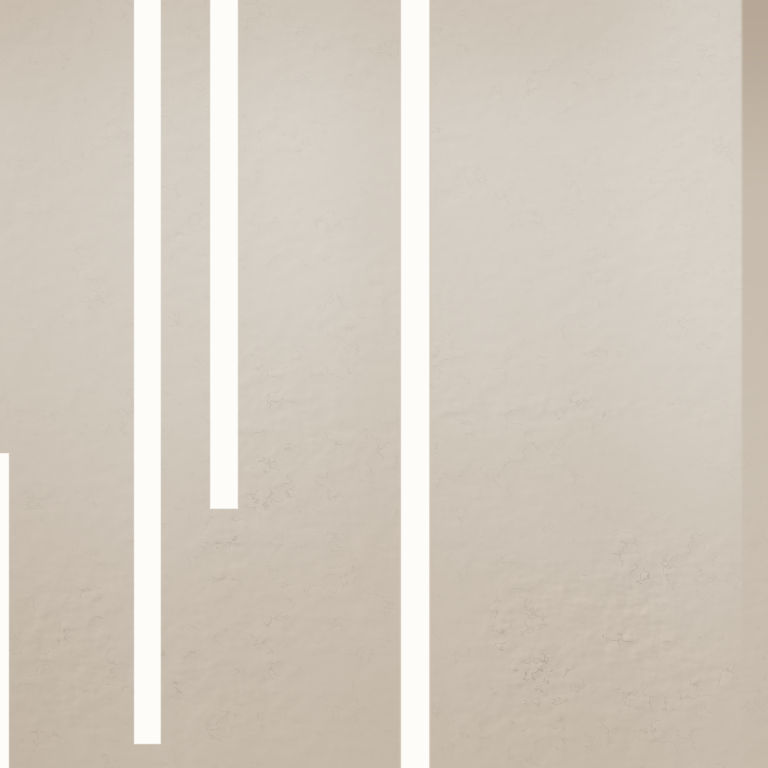
Write a WebGL 2 fragment shader that draws this background.

```glsl
#version 300 es
precision highp float;

#define LIGHT_PLASTER vec3(0.837, 0.808, 0.768)
#define DARK_PLASTER vec3(0.768, 0.720, 0.660)
#define CORNER_SHADE vec3(0.690, 0.625, 0.555)
#define BAR_WHITE vec3(0.994, 0.990, 0.975)
#define EDGE 0.0013
#define RETURN_X 0.966
#define RELIEF 0.085
#define PIT_DEPTH 0.055

uniform vec2 u_resolution;
out vec4 fragColor;

float hash(vec2 p) {
    return fract(sin(dot(p, vec2(127.1, 311.7))) * 43758.5453);
}

float noise(vec2 p) {
    vec2 cell = floor(p), f = fract(p);
    f = f * f * (3.0 - 2.0 * f);
    return mix(mix(hash(cell), hash(cell + vec2(1, 0)), f.x),
               mix(hash(cell + vec2(0, 1)), hash(cell + vec2(1, 1)), f.x), f.y);
}

float fbm(vec2 p) {
    float sum = 0.0, amp = 0.5;
    for (int i = 0; i < 4; i++) {
        sum += amp * noise(p);
        p = mat2(1.6, 1.2, -1.2, 1.6) * p + 7.3;
        amp *= 0.5;
    }
    return sum;
}

// Soft elliptical patch, 1 at its centre
float patchAt(vec2 p, vec2 centre, vec2 size) {
    vec2 d = (p - centre) / size;
    return exp(-dot(d, d));
}

// Coverage of an axis-aligned bar given its lower-left and upper-right corners
float bar(vec2 p, vec2 low, vec2 high) {
    vec2 d = abs(p - 0.5 * (low + high)) - 0.5 * (high - low);
    return 1.0 - smoothstep(-EDGE, EDGE, max(d.x, d.y));
}

// Broad light falling over the wall
vec3 wallLight(vec2 p) {
    float shade = 0.95 * (1.0 - smoothstep(-0.05, 0.72, p.y));
    shade += 0.50 * smoothstep(0.80, 1.03, p.y) * (1.0 - smoothstep(0.75, 0.95, p.x));
    shade += 0.22 * (1.0 - smoothstep(0.0, 0.22, p.x));
    shade += 0.16 * patchAt(p, vec2(0.50, 0.60), vec2(0.06, 0.5));
    shade -= 0.18 * patchAt(p, vec2(0.40, 0.76), vec2(0.12, 0.25));
    shade -= 0.18 * patchAt(p, vec2(0.93, 0.45), vec2(0.12, 0.45));
    shade += 0.22 * (fbm(p * 5.0) - 0.47);
    return mix(LIGHT_PLASTER, DARK_PLASTER, clamp(shade, -0.15, 1.1));
}

// Embossed grain and small pits, denser where the plaster is rough
float plaster(vec2 p) {
    float rough = 0.28 + 0.8 * patchAt(p, vec2(0.77, 0.17), vec2(0.16, 0.12));
    rough += 0.45 * patchAt(p, vec2(0.05, 0.15), vec2(0.13, 0.11));
    rough += 0.40 * patchAt(p, vec2(0.30, 0.22), vec2(0.14, 0.16));
    rough += 0.45 * patchAt(p, vec2(0.76, 0.466), vec2(0.20, 0.014));
    rough += 0.30 * patchAt(p, vec2(0.42, 0.47), vec2(0.12, 0.10));
    rough *= 0.45 + 1.1 * noise(p * 17.0);
    vec2 q = p * vec2(55.0, 70.0);
    float height = fbm(q);
    float slope = height - fbm(q + vec2(-0.22, 0.28));
    float crease = 1.0 - smoothstep(0.0, 0.035, abs(height - 0.48));
    float pits = crease * smoothstep(0.48, 0.72, noise(p * 48.0 + 19.0));
    return rough * (RELIEF * slope - PIT_DEPTH * pits);
}

void main() {
    vec2 p = gl_FragCoord.xy / u_resolution;
    vec3 color = wallLight(p) + plaster(p);

    // Shaded return of the wall at the right
    float side = smoothstep(RETURN_X - 0.003, RETURN_X + 0.003, p.x);
    vec3 sideColor = mix(DARK_PLASTER, CORNER_SHADE, smoothstep(0.72, 1.02, p.y));
    color = mix(color, sideColor, side * mix(0.22, 0.85, smoothstep(0.0, 0.75, p.y)));

    // White upright bars, with a faint warm rim on the longest one
    float rim = bar(p, vec2(0.5200, -0.1), vec2(0.5612, 1.1));
    color = mix(color, vec3(0.84, 0.78, 0.71), 0.45 * rim);
    float bars = bar(p, vec2(-0.1, -0.1), vec2(0.0117, 0.410));
    bars = max(bars, bar(p, vec2(0.1745, 0.0312), vec2(0.2094, 1.1)));
    bars = max(bars, bar(p, vec2(0.2736, 0.3375), vec2(0.3098, 1.1)));
    bars = max(bars, bar(p, vec2(0.5221, -0.1), vec2(0.5590, 1.1)));
    color = mix(color, BAR_WHITE, bars);

    fragColor = vec4(color, 1.0);
}
```
